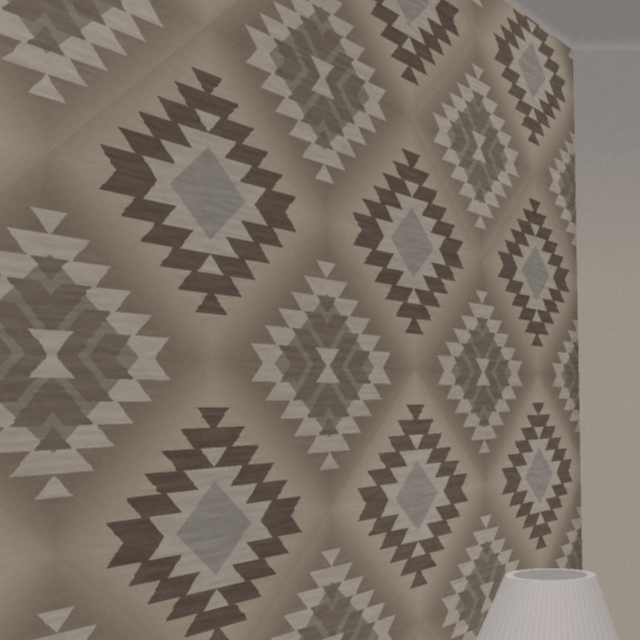
Reproduce this pattern procedurally as a Shadertoy shader.

```glsl
// Woven kilim diamonds on a receding papered wall, with a room corner and a pleated lampshade.

// Layout: column 1 unit apart, motif rows 1 unit apart on the wall
const float RECESSION = 0.195;   // perspective shrink per column
const vec2  ANCHOR = vec2(0.081, 0.553);
const vec2  PITCH = vec2(0.3156, 0.625);
const float SLOPE = 0.1204;      // drift of the rows per column
const float LEAN = 0.018;        // lean of the verticals
const float CORNER_X = 0.904;
const float CEILING_Y = 0.078;

// Weave
const float ROW = 0.06;          // height of one tooth
const float TOOTH = 0.10;        // reach of one tooth
const float FRAY = 0.022;
const float STREAK = 0.075;
const float MOTIF_VARIATION = 0.03;
const float GRAIN = 0.022;
const float SOFTNESS = 0.0032;
const int   TAPS = 4;

// Colours
const vec3 UMBER = vec3(0.335, 0.295, 0.26);
const vec3 TAUPE = vec3(0.39, 0.352, 0.32);
const vec3 STONE = vec3(0.445, 0.415, 0.38);
const vec3 GREY  = vec3(0.49, 0.465, 0.445);
const vec3 LINEN = vec3(0.575, 0.54, 0.50);
const vec3 SAND  = vec3(0.56, 0.52, 0.465);
const vec3 EARTH = vec3(0.425, 0.38, 0.335);
const vec3 PLASTER = vec3(0.59, 0.555, 0.515);
const vec3 SHADE = vec3(0.70, 0.675, 0.66);

float hash(vec2 p) {
    vec3 q = fract(p.xyx * 0.1031);
    q += dot(q, q.yzx + 33.33);
    return fract((q.x + q.y) * q.z);
}

float noise(vec2 p) {
    vec2 i = floor(p), f = fract(p);
    f = f * f * (3.0 - 2.0 * f);
    return mix(mix(hash(i), hash(i + vec2(1, 0)), f.x),
               mix(hash(i + vec2(0, 1)), hash(i + vec2(1, 1)), f.x), f.y);
}

// Half-width measure of a diamond whose rows flare into teeth
float toothed(vec2 d) {
    float row = d.y / ROW;
    return d.x + 2.0 * ROW * floor(row) - TOOTH * fract(row);
}

void inlay(inout vec3 col, vec3 ink, float measure, float size) {
    col = mix(col, ink, step(measure, size));
}

vec3 wallpaper(vec2 w) {
    float thread = noise(w * vec2(5.0, 95.0)) * 0.6 + noise(w * vec2(14.0, 190.0) + 31.0) * 0.4 - 0.5;
    // Two motifs alternate on a lattice of unit diamonds
    vec2 dark = abs(vec2(mod(w.x, 2.0) - 1.0, fract(w.y) - 0.5));
    vec2 pale = abs(vec2(mod(w.x + 1.0, 2.0) - 1.0, fract(w.y + 0.5) - 0.5));
    bool isDark = dark.x + 2.0 * dark.y < 1.0;
    vec2 d = isDark ? dark : pale;
    vec2 id = isDark ? floor(w * vec2(0.5, 1.0)) : floor((w + vec2(1.0, 0.5)) * vec2(0.5, 1.0)) + 57.0;

    float plain = d.x + 2.0 * d.y;
    float teeth = toothed(d) + FRAY * thread;
    // Ground fades from sand round the dark motif to earth round the pale one
    float span = isDark ? plain : 2.0 - plain;
    vec3 col = mix(SAND, EARTH, smoothstep(0.72, 1.32, span + 0.25 * thread));
    if (isDark) {
        inlay(col, UMBER, teeth, 0.62);
        inlay(col, LINEN, teeth, 0.36);
        inlay(col, GREY, plain, 0.28);
    } else {
        inlay(col, LINEN, teeth, 0.60);
        inlay(col, STONE, plain, 0.50);
        inlay(col, TAUPE, teeth, 0.36);
        inlay(col, STONE, teeth, 0.20);
        inlay(col, TAUPE, teeth, 0.14);
        inlay(col, LINEN, teeth, 0.02);
    }
    return col + STREAK * thread + MOTIF_VARIATION * (hash(id) - 0.5);
}

// Canvas to wall, undoing the perspective
vec2 onWall(vec2 p) {
    float u = (p.x - ANCHOR.x) / (PITCH.x - RECESSION * p.x);
    return vec2(u, (p.y * (1.0 + RECESSION * u) - ANCHOR.y - SLOPE * u) / PITCH.y);
}

vec3 room(vec2 p) {
    vec2 s = vec2(p.x - LEAN * (p.y - 0.566), p.y);
    vec3 col;
    if (s.x < CORNER_X) {
        col = wallpaper(onWall(s)) * mix(1.0, 0.9, smoothstep(0.02, 0.0, CORNER_X - s.x));
    } else {
        col = PLASTER * mix(vec3(0.89, 0.92, 0.97), vec3(1.03), smoothstep(0.1, 0.5, p.y));
    }
    // Ceiling and its cornice
    float drop = min((p.x - 0.788) * 0.73, CEILING_Y) - p.y;
    if (drop > 0.0) col = mix(vec3(0.56, 0.54, 0.53), vec3(0.49, 0.475, 0.465), smoothstep(0.0, 0.022, drop));
    // Lampshade: flaring sides, pleats and an open rim
    float fall = p.y - 0.898;
    float across = (p.x - 0.860 + 0.05 * fall) / (0.071 + 0.40 * max(fall, 0.0));
    float rim = length(vec2(across, fall / 0.010));
    if ((fall > 0.0 && abs(across) < 1.0) || rim < 1.0) {
        col = SHADE * (1.02 - 0.10 * across * across) + 0.012 * cos(across * 75.0);
        if (rim < 1.0) col = rim < 0.82 ? SHADE * 0.84 : SHADE * 1.04;
    }
    return col;
}

void mainImage(out vec4 fragColor, in vec2 fragCoord) {
    vec2 p = fragCoord / iResolution.xy;
    p.y = 1.0 - p.y;
    // Average a small footprint for soft edges
    vec2 reach = max(vec2(SOFTNESS), 1.0 / iResolution.xy);
    vec3 col = vec3(0.0);
    for (int i = 0; i < TAPS * TAPS; i++) {
        vec2 tap = (vec2(i % TAPS, i / TAPS) + 0.5) / float(TAPS) - 0.5;
        col += room(p + tap * reach);
    }
    col /= float(TAPS * TAPS);
    col += GRAIN * (noise(p * 400.0) - 0.5);
    fragColor = vec4(col, 1.0);
}
```
